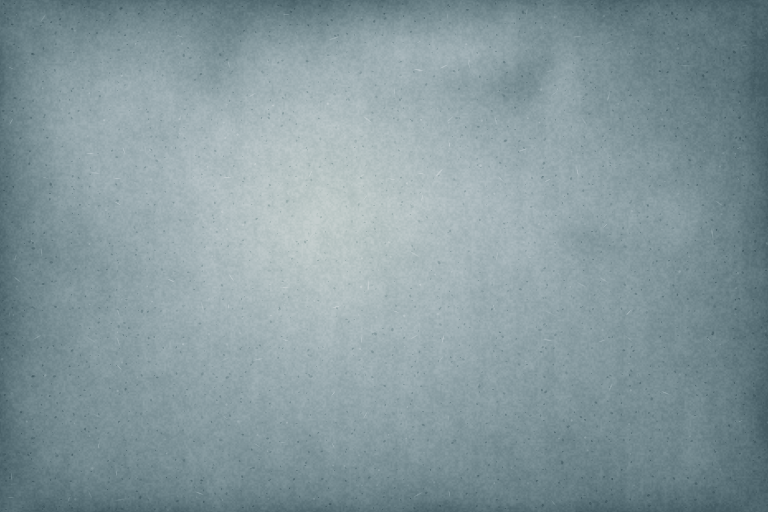
Reproduce this texture procedurally as a Shadertoy shader.

```glsl
float hash(vec2 p) {
    vec3 q = fract(p.xyx * 0.1031);
    q += dot(q, q.yzx + 33.33);
    return fract((q.x + q.y) * q.z);
}

float valueNoise(vec2 p) {
    vec2 cell = floor(p), f = fract(p);
    f = f * f * (3.0 - 2.0 * f);
    float low = mix(hash(cell), hash(cell + vec2(1, 0)), f.x);
    float high = mix(hash(cell + vec2(0, 1)), hash(cell + vec2(1, 1)), f.x);
    return mix(low, high, f.y);
}

// Layered noise centred on zero
float cloud(vec2 p) {
    float sum = 0.0, weight = 0.5;
    for (int i = 0; i < 5; i++) {
        sum += weight * (valueNoise(p) - 0.5);
        p = mat2(1.6, 1.2, -1.2, 1.6) * p + 17.3;
        weight *= 0.55;
    }
    return sum;
}

float blob(vec2 p, vec2 centre, vec2 radius) {
    vec2 d = (p - centre) / radius;
    return exp(-dot(d, d));
}

// One randomly turned spot or fibre per occupied grid cell
float flecks(vec2 p, float density, float chance, vec2 halfSize, float seed) {
    vec2 cell = floor(p * density);
    vec2 id = cell + seed;
    float present = step(hash(id), chance);
    vec2 jitter = 0.3 + 0.4 * vec2(hash(id + 41.7), hash(id + 83.1));
    float angle = 6.2832 * hash(id + 12.9);
    vec2 d = p - (cell + jitter) / density;
    d = mat2(cos(angle), sin(angle), -sin(angle), cos(angle)) * d;
    float reach = length(d / (halfSize * mix(0.6, 1.2, hash(id + 67.3))));
    return present * (1.0 - smoothstep(0.4, 1.4, reach)) * mix(0.4, 1.0, hash(id + 29.5));
}

// Broad light and dark stains, with wandering outlines
float stains(vec2 uv, vec2 p) {
    vec2 q = uv + 0.09 * vec2(cloud(p * 6.0 + 3.0), cloud(p * 6.0 + 61.0));
    float light = 0.13 * blob(q, vec2(0.14, 0.79), vec2(0.10, 0.13));
    light += 0.14 * blob(q, vec2(0.60, 0.91), vec2(0.13, 0.07));
    light += 0.12 * blob(q, vec2(0.745, 0.82), vec2(0.025, 0.10));
    light += 0.08 * blob(q, vec2(0.39, 0.80), vec2(0.10, 0.12));
    light += 0.07 * blob(q, vec2(0.85, 0.58), vec2(0.10, 0.09));
    light += 0.06 * blob(q, vec2(0.42, 0.57), vec2(0.11, 0.13));
    float dark = 0.17 * blob(q, vec2(0.68, 0.83), vec2(0.055, 0.065));
    dark += 0.13 * blob(q, vec2(0.28, 0.90), vec2(0.035, 0.10));
    dark += 0.11 * blob(q, vec2(0.43, 0.99), vec2(0.17, 0.06));
    dark += 0.09 * blob(q, vec2(0.86, 0.87), vec2(0.11, 0.15));
    dark += 0.11 * blob(q, vec2(0.78, 0.51), vec2(0.045, 0.05));
    dark += 0.07 * blob(q, vec2(0.10, 0.50), vec2(0.08, 0.07));
    dark += 0.06 * blob(q, vec2(0.73, 0.12), vec2(0.10, 0.08));
    return light - dark;
}

void mainImage(out vec4 fragColor, in vec2 fragCoord) {
    vec2 uv = fragCoord / iResolution.xy;
    vec2 p = fragCoord / iResolution.y;

    // Off-centre glow and dark border
    float tone = 0.31 + 0.60 * blob(uv, vec2(0.45, 0.57), vec2(0.40, 0.47));
    vec2 border = exp(-22.0 * min(uv, 1.0 - uv));
    float edge = 1.0 - (1.0 - border.x) * (1.0 - border.y);
    tone -= 0.28 * edge * (1.0 + 0.7 * cloud(p * 7.0));

    // Stains and mottling, stronger in the upper part
    tone += stains(uv, p);
    float upper = smoothstep(0.25, 0.75, uv.y);
    tone += mix(0.09, 0.20, upper) * cloud(p * 5.0 + 9.0);
    tone += 0.10 * cloud(p * 28.0 + 31.0);
    tone += 0.04 * (valueNoise(p * vec2(70.0, 9.0)) - 0.5);

    // Paper grain
    tone += 0.11 * (valueNoise(p * 310.0) - 0.5);
    tone += 0.07 * (valueNoise(p * 150.0 + 53.0) - 0.5);

    // Dark specks in several sizes, then pale fibres
    for (int i = 0; i < 3; i++) {
        float k = float(i);
        vec2 size = vec2(0.0032, 0.0023) * (1.0 - 0.18 * k);
        tone -= 0.26 * flecks(p + 0.13 * k, 24.0 + 15.0 * k, 0.28, size, 100.0 * k + 7.0);
    }
    tone += 0.22 * flecks(p, 19.0, 0.20, vec2(0.008, 0.0014), 350.0);
    tone += 0.18 * flecks(p + 0.31, 34.0, 0.14, vec2(0.0022), 470.0);

    // Slate to pale blue-grey, faintly warm in the glow
    tone = clamp(tone, 0.0, 1.05);
    vec3 colour = mix(vec3(0.27, 0.36, 0.39), vec3(0.74, 0.78, 0.80), tone);
    colour += vec3(0.0, 0.06, 0.05) * tone * (1.0 - tone);
    colour += vec3(0.008, 0.012, -0.012) * blob(uv, vec2(0.43, 0.58), vec2(0.14, 0.20));
    fragColor = vec4(colour, 1.0);
}
```
